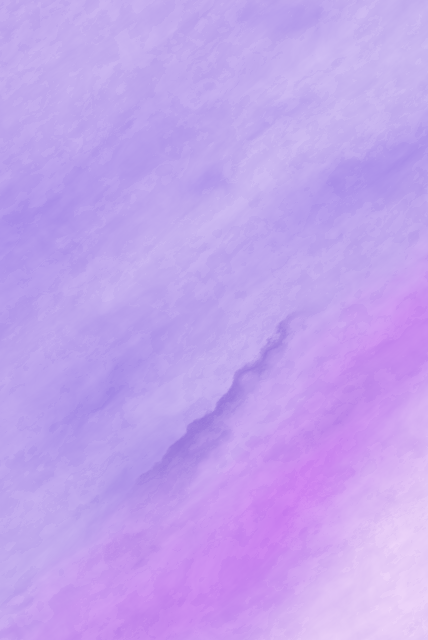
Write a Shadertoy shader that draws this background.

```glsl
const vec3 LILAC = vec3(0.755, 0.662, 0.932);
const vec3 MIST = vec3(0.795, 0.725, 0.945);
const vec3 VIOLET = vec3(0.665, 0.555, 0.915);
const vec3 INDIGO = vec3(0.620, 0.510, 0.890);
const vec3 RIDGE = vec3(0.600, 0.470, 0.855);
const vec3 ORCHID = vec3(0.785, 0.605, 0.940);
const vec3 MAGENTA = vec3(0.805, 0.490, 0.945);
const vec3 PLUM = vec3(0.710, 0.510, 0.900);
const vec3 BLUSH = vec3(0.900, 0.800, 0.968);
const float BRUSH_ANGLE = 0.70;
const float RIDGE_ANGLE = 0.86;
const float CORNER_ANGLE = 0.94;
const float WARP = 0.09;
const float RAGGED = 0.05;
const float GRAIN = 0.075;
const float FLAKES = 0.018;

float hash(vec2 p) {
    vec3 q = fract(vec3(p.xyx) * 0.1031);
    q += dot(q, q.yzx + 33.33);
    return fract((q.x + q.y) * q.z);
}

float noise(vec2 p) {
    vec2 i = floor(p), f = fract(p);
    f = f * f * (3.0 - 2.0 * f);
    return mix(mix(hash(i), hash(i + vec2(1, 0)), f.x),
               mix(hash(i + vec2(0, 1)), hash(i + vec2(1, 1)), f.x), f.y);
}

float fbm(vec2 p) {
    float sum = 0.0, gain = 0.5;
    for (int i = 0; i < 5; i++) {
        sum += gain * noise(p);
        p = mat2(1.6, 1.2, -1.2, 1.6) * p + 17.3;
        gain *= 0.5;
    }
    return sum;
}

// Coordinates along and across a direction
vec2 align(vec2 p, float angle) {
    float c = cos(angle), s = sin(angle);
    return vec2(c * p.x + s * p.y, c * p.y - s * p.x);
}

// Soft elliptical dab of paint
void dab(inout vec3 col, vec2 p, vec2 center, vec2 radii, float angle, vec3 paint, float amount) {
    vec2 q = align(p - center, angle) / radii;
    col = mix(col, paint, amount * exp(-dot(q, q)));
}

void mainImage(out vec4 fragColor, in vec2 fragCoord) {
    // Width spans 0 to 1, height 0 to 1.5
    vec2 uv = fragCoord / iResolution.xy * vec2(1.0, 1.5);
    vec2 brush = align(uv, BRUSH_ANGLE);
    vec2 drift = vec2(fbm(brush * vec2(4.0, 9.0)), fbm(brush * vec2(4.0, 9.0) + 41.0)) - 0.48;
    vec2 rough = vec2(fbm(brush * vec2(24.0, 40.0)), fbm(brush * vec2(24.0, 40.0) + 73.0)) - 0.48;
    vec2 p = uv + WARP * drift + RAGGED * rough;

    // Upper veil of lilac and mist
    vec3 col = LILAC;
    dab(col, p, vec2(0.92, 1.36), vec2(0.50, 0.20), 0.60, MIST, 0.90);
    dab(col, p, vec2(0.22, 1.32), vec2(0.20, 0.14), 0.60, MIST, 0.45);
    dab(col, p, vec2(0.62, 1.08), vec2(0.35, 0.08), 0.62, MIST, 0.40);
    dab(col, p, vec2(0.00, 0.93), vec2(0.34, 0.15), 0.65, VIOLET, 0.80);
    dab(col, p, vec2(0.35, 1.18), vec2(0.28, 0.07), 0.55, VIOLET, 0.35);
    dab(col, p, vec2(0.86, 1.07), vec2(0.32, 0.08), 0.55, VIOLET, 0.75);
    dab(col, p, vec2(0.36, 0.89), vec2(0.34, 0.06), 0.65, MIST, 0.45);
    dab(col, p, vec2(0.66, 1.22), vec2(0.10, 0.03), 0.60, VIOLET, 0.40);
    dab(col, p, vec2(0.65, 1.45), vec2(0.11, 0.03), 0.10, VIOLET, 0.40);
    dab(col, p, vec2(0.47, 1.08), vec2(0.07, 0.035), 0.20, VIOLET, 0.55);

    // Violet shadows left of the ridge
    dab(col, p, vec2(0.20, 0.56), vec2(0.30, 0.15), 0.70, VIOLET, 0.55);
    dab(col, p, vec2(0.23, 0.59), vec2(0.15, 0.045), 0.75, INDIGO, 0.60);
    dab(col, p, vec2(0.33, 0.37), vec2(0.18, 0.07), 0.80, INDIGO, 0.75);
    dab(col, p, vec2(0.45, 0.60), vec2(0.16, 0.05), 0.80, MIST, 0.50);
    dab(col, p, vec2(0.08, 0.24), vec2(0.20, 0.08), 0.60, LILAC, 0.60);

    // Pink lower right
    float pink = -align(p - vec2(0.52, 0.475), 0.725).y;
    col = mix(col, ORCHID, smoothstep(-0.10, 0.10, pink));
    dab(col, p, vec2(0.95, 0.74), vec2(0.22, 0.10), 0.60, MAGENTA, 0.45);
    dab(col, p, vec2(0.70, 0.33), vec2(0.25, 0.085), 0.85, MAGENTA, 0.80);
    dab(col, p, vec2(0.38, 0.08), vec2(0.26, 0.09), 0.50, MAGENTA, 0.55);
    dab(col, p, vec2(0.28, 0.03), vec2(0.16, 0.05), 0.40, PLUM, 0.40);
    dab(col, p, vec2(0.80, 0.54), vec2(0.18, 0.05), 0.85, PLUM, 0.50);
    dab(col, p, vec2(0.55, 0.45), vec2(0.25, 0.025), 0.82, MIST, 0.35);
    dab(col, p, vec2(0.33, 0.21), vec2(0.10, 0.025), 0.55, PLUM, 0.55);

    // Pale corner
    float corner = -align(p - vec2(0.79, 0.27), CORNER_ANGLE).y;
    col = mix(col, BLUSH, smoothstep(-0.10, 0.17, corner));

    // Dark ridge, ragged above and feathered below
    vec2 r = align(uv + 0.05 * drift + 0.05 * rough - vec2(0.535, 0.555), RIDGE_ANGLE);
    float width = mix(0.035, 0.014, smoothstep(-0.30, 0.25, r.x));
    float crest = smoothstep(width + 0.005, width - 0.007, r.y);
    float feather = smoothstep(-2.2 * width, 0.3 * width, r.y);
    float ends = smoothstep(-0.40, -0.15, r.x) * smoothstep(0.33, 0.16, r.x);
    float bristle = 0.65 + 0.7 * (fbm(r * vec2(9.0, 90.0)) - 0.1);
    col = mix(col, RIDGE, clamp(0.75 * crest * feather * ends * bristle, 0.0, 1.0));

    // Crisp flakes, brush streaks and fine mottling
    float flake = smoothstep(0.49, 0.54, fbm(brush * vec2(8.0, 20.0) + 3.0 * rough)) - 0.5;
    float streak = fbm(brush * vec2(9.0, 45.0) + drift * 2.0) - 0.48;
    float mottle = fbm(uv * 38.0 + drift * 6.0) - 0.48;
    float detail = FLAKES * flake + GRAIN * (0.7 * streak + 0.5 * mottle);
    col += detail * vec3(1.0, 1.2, 0.4);

    fragColor = vec4(clamp(col, 0.0, 1.0), 1.0);
}
```
